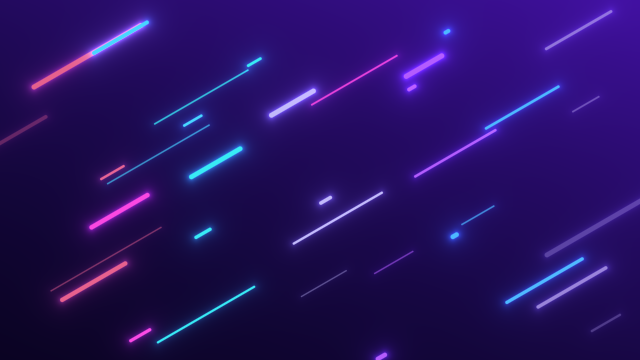
Reproduce this background procedurally as a Shadertoy shader.

```glsl
// Glowing neon streaks rising at thirty degrees over a dark violet gradient.

const ivec2 GRID = ivec2(7, 5);
const vec2 SLANT = vec2(0.866, 0.5);

const vec3 PALETTE[8] = vec3[8](
    vec3(0.28, 0.84, 1.00),   // cyan
    vec3(0.98, 0.28, 0.88),   // magenta
    vec3(0.76, 0.73, 0.98),   // lavender
    vec3(0.30, 0.72, 1.00),   // azure
    vec3(0.90, 0.38, 0.55),   // coral
    vec3(0.22, 0.92, 0.96),   // aqua
    vec3(0.70, 0.36, 0.99),   // violet
    vec3(0.70, 0.62, 0.92)    // lilac
);

vec2 hash22(vec2 p) {
    vec3 q = fract(p.xyx * vec3(0.1031, 0.1030, 0.0973));
    q += dot(q, q.yzx + 33.33);
    return fract((q.xx + q.yz) * q.zy);
}

// Distance to a segment centred at the origin along a unit direction.
float segmentDistance(vec2 p, vec2 dir, float halfLength) {
    float along = clamp(dot(p, dir), -halfLength, halfLength);
    return length(p - dir * along);
}

// Smooth three-colour blend from the lower left to the upper right.
vec3 backdrop(vec2 uv) {
    vec3 dark = vec3(0.040, 0.012, 0.135);
    vec3 middle = vec3(0.078, 0.030, 0.255);
    vec3 bright = vec3(0.255, 0.062, 0.630);
    float t = dot(uv, vec2(0.4, 0.6));
    return mix(mix(dark, middle, t), mix(middle, bright, t), t);
}

// Lays one streak with a solid core and a violet-tinged halo over the base.
vec3 addStreak(vec3 base, float dist, float radius, vec3 tint, float opacity, float soft) {
    float edge = max(dist - radius, 0.0);
    float halo = 0.36 * exp(-edge / 0.009) + 0.13 * exp(-edge / 0.032);
    vec3 haloTint = mix(tint * tint, vec3(0.30, 0.22, 0.90), 0.35);
    float core = 1.0 - smoothstep(radius - soft, radius + soft, dist);
    base += haloTint * halo * opacity * radius / 0.0055;
    return mix(base, tint, core * opacity);
}

void mainImage(out vec4 fragColor, in vec2 fragCoord) {
    vec2 uv = fragCoord / iResolution.xy;
    vec2 canvas = vec2(iResolution.x / iResolution.y, 1.0);
    vec2 p = uv * canvas;
    float soft = 0.6 / iResolution.y + 0.0004;
    vec3 color = backdrop(uv);

    // One streak per jittered cell; golden-style steps spread the sizes evenly.
    for (int i = 0; i < GRID.x * GRID.y; i++) {
        vec2 cell = vec2(i % GRID.x, i / GRID.x);
        vec2 jitter = (hash22(cell + 17.0) - 0.5) * 1.3;
        vec2 place = (cell + 0.5 + jitter) / vec2(GRID);
        place.x = mix(0.5, place.x, 0.93);
        vec2 center = place * canvas;

        vec3 spread = fract(float(i + 1) * vec3(0.618, 0.755, 0.570));
        float halfLength = mix(0.004, 0.19, pow(spread.x, 1.35));
        float radius = mix(0.0018, 0.0076, pow(spread.y, 1.15));
        vec3 tint = PALETTE[int(spread.z * 8.0)];

        // Thin streaks and those near the side borders are fainter.
        float side = smoothstep(0.36, 0.45, abs(place.x - 0.5));
        float opacity = smoothstep(-0.14, 0.24, spread.y) * (1.0 - 0.7 * side);

        float dist = segmentDistance(p - center, SLANT, halfLength);
        color = addStreak(color, dist, radius, tint, opacity, soft);
    }

    fragColor = vec4(min(color, 1.0), 1.0);
}
```
